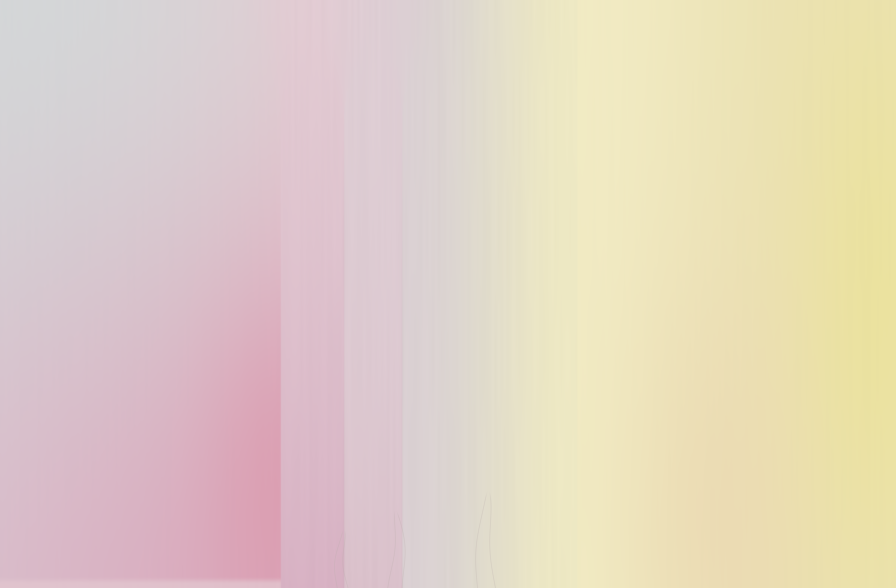
Write a Shadertoy shader that draws this background.

```glsl
// Panel seams, as fractions of the width
const float SEAM_ROSE = 0.3135;
const float SEAM_LILAC = 0.384;
const float SEAM_MIST = 0.449;
const float SEAM_CREAM = 0.6445;

// Panel colours
const vec3 SILVER = vec3(0.83, 0.84, 0.845);
const vec3 BLUSH = vec3(0.875, 0.805, 0.825);
const vec3 MAUVE = vec3(0.85, 0.735, 0.79);
const vec3 ROSE = vec3(0.855, 0.645, 0.725);
const vec3 DEEP_ROSE = vec3(0.86, 0.61, 0.685);
const vec3 PINK_TOP = vec3(0.885, 0.795, 0.825);
const vec3 PINK_LOW = vec3(0.845, 0.695, 0.765);
const vec3 LILAC_TOP = vec3(0.87, 0.805, 0.83);
const vec3 LILAC_LOW = vec3(0.855, 0.755, 0.795);
const vec3 MIST = vec3(0.855, 0.815, 0.825);
const vec3 SAGE = vec3(0.865, 0.845, 0.81);
const vec3 IVORY = vec3(0.93, 0.91, 0.765);
const vec3 CREAM = vec3(0.945, 0.92, 0.765);
const vec3 STRAW = vec3(0.92, 0.885, 0.70);
const vec3 LEMON = vec3(0.92, 0.885, 0.61);
const vec3 PEACH = vec3(0.92, 0.85, 0.70);
const vec3 LEDGE = vec3(0.885, 0.775, 0.81);
const vec3 HAIR = vec3(0.72, 0.67, 0.66);

// Fine detail
const float STREAK_COUNT = 300.0;
const float STREAK_STRENGTH = 0.012;
const float SEAM_SHADE = 0.012;
const float HAIR_WIDTH = 0.0012;
const float HAIR_STRENGTH = 0.22;
const float LEDGE_HEIGHT = 0.012;

float hash(vec2 p) {
    return fract(sin(dot(p, vec2(127.1, 311.7))) * 43758.5453);
}

float noise(vec2 p) {
    vec2 cell = floor(p);
    vec2 f = fract(p);
    f = f * f * (3.0 - 2.0 * f);
    float low = mix(hash(cell), hash(cell + vec2(1.0, 0.0)), f.x);
    float high = mix(hash(cell + vec2(0.0, 1.0)), hash(cell + 1.0), f.x);
    return mix(low, high, f.y);
}

// Soft elliptical glow, 1 at its centre
float glow(vec2 uv, vec2 centre, vec2 size) {
    vec2 d = (uv - centre) / size;
    return exp(-dot(d, d));
}

vec3 leftPanel(vec2 uv) {
    float x = clamp(uv.x / SEAM_ROSE, 0.0, 1.0);
    float fall = smoothstep(1.05, -0.05, uv.y);
    vec3 color = mix(mix(SILVER, BLUSH, x * x), mix(MAUVE, ROSE, x), fall);
    return mix(color, DEEP_ROSE, 0.7 * glow(uv, vec2(SEAM_ROSE, 0.17), vec2(0.08, 0.28)));
}

vec3 mistPanel(vec2 uv) {
    float x = (uv.x - SEAM_MIST) / (SEAM_CREAM - SEAM_MIST);
    vec3 color = mix(MIST, SAGE, smoothstep(0.0, 0.5, x));
    return mix(color, IVORY, smoothstep(0.25, 0.95, x));
}

vec3 creamPanel(vec2 uv) {
    float x = (uv.x - SEAM_CREAM) / (1.0 - SEAM_CREAM);
    vec3 color = mix(CREAM, STRAW, smoothstep(0.0, 0.75, x));
    color = mix(color, PEACH, 0.8 * glow(uv, vec2(0.81, 0.1), vec2(0.11, 0.45)));
    return mix(color, LEMON, 0.85 * glow(uv, vec2(0.98, 0.48), vec2(0.09, 0.5)));
}

// Narrow arch of hair standing on the lower edge
float hairArch(vec2 uv, float centre, float halfWidth, float height, float pixel) {
    float y = uv.y / height;
    float lean = 0.003 * sin(y * 5.0 + centre * 40.0);
    float leg = halfWidth * sqrt(max(1.0 - y, 0.0));
    float d = abs(abs(uv.x - centre - lean) - leg);
    float width = max(HAIR_WIDTH, pixel);
    return smoothstep(width, 0.0, d) * smoothstep(1.0, 0.9, y);
}

void mainImage(out vec4 fragColor, in vec2 fragCoord) {
    vec2 uv = fragCoord / iResolution.xy;
    float pixel = 1.0 / iResolution.x;
    float fall = 1.0 - uv.y;

    // Panels, laid from left to right
    vec3 color = leftPanel(uv);
    float ledge = smoothstep(LEDGE_HEIGHT + 0.008, LEDGE_HEIGHT - 0.006, uv.y);
    color = mix(color, LEDGE, 0.8 * ledge);
    vec3 pink = mix(PINK_TOP, PINK_LOW, pow(fall, 1.3));
    vec3 lilac = mix(LILAC_TOP, LILAC_LOW, fall * fall);
    // The upper seams dissolve into their neighbours
    float topBlur = 0.045 * smoothstep(0.8, 1.0, uv.y);
    float edge = pixel + topBlur;
    color = mix(color, pink, smoothstep(-edge, edge, uv.x - SEAM_ROSE));
    color = mix(color, lilac, smoothstep(-edge, edge, uv.x - SEAM_LILAC));
    color = mix(color, mistPanel(uv), smoothstep(-edge, edge, uv.x - SEAM_MIST));
    color = mix(color, creamPanel(uv), smoothstep(-pixel, pixel, uv.x - SEAM_CREAM));

    // Thin shade along the inner seams
    float seam = min(abs(uv.x - SEAM_LILAC), abs(uv.x - SEAM_MIST));
    color -= SEAM_SHADE * smoothstep(2.0 * pixel, 0.0, seam) * smoothstep(0.9, 0.5, uv.y);

    // Brushed vertical streaks, strongest in the middle
    float streak = noise(vec2(uv.x * STREAK_COUNT, uv.y * 5.0)) - 0.5;
    float middle = smoothstep(0.28, 0.36, uv.x) * smoothstep(0.68, 0.58, uv.x);
    color += STREAK_STRENGTH * streak * mix(0.25, 1.0, middle);

    // Faint hairs near the lower edge
    for (int i = 0; i < 3; i++) {
        float n = float(i);
        float centre = 0.381 + n * 0.0805 - 0.018 * mod(n, 2.0);
        float height = 0.10 + 0.033 * n;
        float hair = hairArch(uv, centre, 0.006 + 0.002 * n, height, pixel);
        color = mix(color, HAIR, HAIR_STRENGTH * hair);
    }

    fragColor = vec4(clamp(color, 0.0, 1.0), 1.0);
}
```
